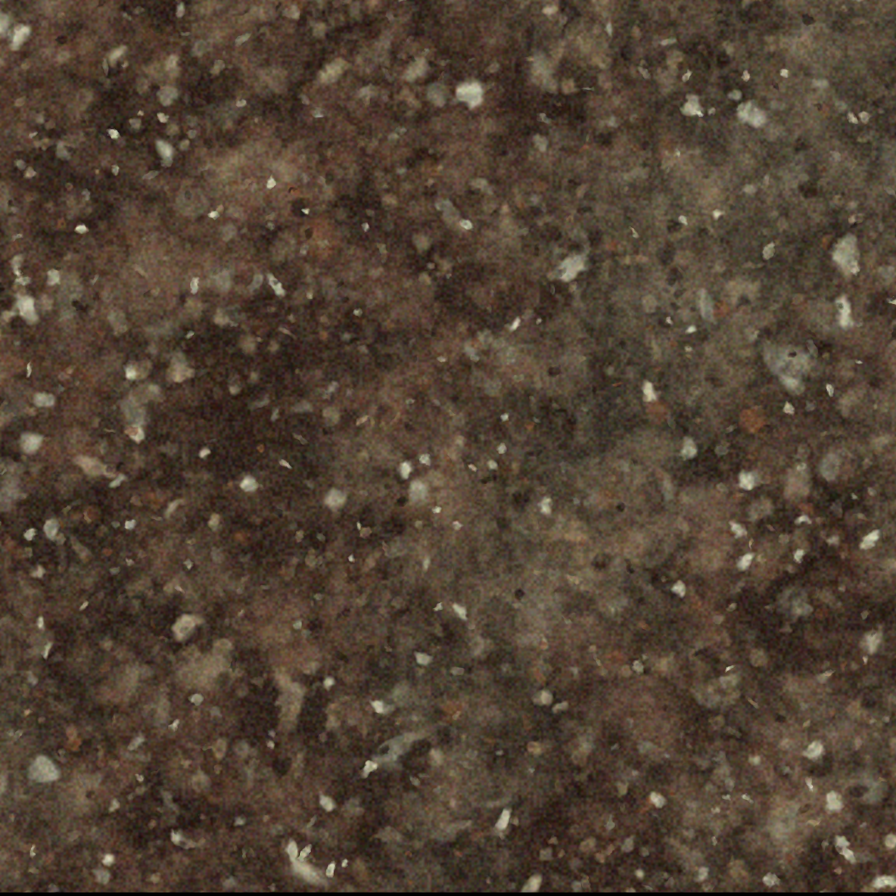
A Shadertoy shader for this texture:

```glsl
const vec3 UMBER = vec3(0.195, 0.142, 0.110);
const vec3 BROWN = vec3(0.415, 0.315, 0.245);
const vec3 OLIVE = vec3(0.335, 0.315, 0.248);
const vec3 RUST  = vec3(0.450, 0.300, 0.200);
const vec3 TAN   = vec3(0.500, 0.425, 0.315);
const vec3 GREY  = vec3(0.500, 0.485, 0.405);
const vec3 PALE  = vec3(0.760, 0.760, 0.650);

const float MOTTLE_SCALE = 10.0;
const float CLUMP_SCALE = 34.0;
const float CRUMB_SCALE = 100.0;
const float FILM_SCALE = 360.0;
const float FILM_LUMA = 0.10;
const float FILM_CHROMA = 0.085;
const float HAZE_WIDTH = 0.19;
const float HAZE_AMOUNT = 0.60;
const float EDGE_SOFTNESS = 0.15;
const float BORDER = 0.004;

// Integer hash: three values in 0..1 per lattice cell and seed
vec3 hash3(vec2 cell, float seed) {
    uvec3 v = uvec3(ivec3(vec3(cell, seed))) * 1664525u + 1013904223u;
    v.x += v.y * v.z; v.y += v.z * v.x; v.z += v.x * v.y;
    v ^= v >> 16u;
    v.x += v.y * v.z; v.y += v.z * v.x; v.z += v.x * v.y;
    return vec3(v >> 8u) / 16777216.0;
}

vec3 noise3(vec2 p, float seed) {
    vec2 i = floor(p), f = fract(p);
    f = f * f * (3.0 - 2.0 * f);
    vec3 low = mix(hash3(i, seed), hash3(i + vec2(1, 0), seed), f.x);
    vec3 high = mix(hash3(i + vec2(0, 1), seed), hash3(i + vec2(1, 1), seed), f.x);
    return mix(low, high, f.y);
}

float fbm(vec2 p, float seed) {
    float sum = 0.0, amp = 0.5;
    for (int k = 0; k < 4; k++) {
        sum += amp * noise3(p, seed + float(k)).x;
        p = mat2(1.6, 1.2, -1.2, 1.6) * p + 3.7;
        amp *= 0.5;
    }
    return sum / 0.9375;
}

// Mottled earth with a grey-green diagonal haze
vec3 soil(vec2 uv) {
    float mottle = fbm(uv * MOTTLE_SCALE, 1.0);
    float clump = fbm(uv * CLUMP_SCALE, 11.0);
    float crumb = noise3(uv * CRUMB_SCALE, 21.0).x;
    float tone = 0.40 + 1.4 * (mottle - 0.5) + 1.2 * (clump - 0.5) + 0.3 * (crumb - 0.5);
    vec3 col = mix(UMBER, BROWN, clamp(tone, 0.0, 1.0));
    col = mix(col, RUST, 0.25 * smoothstep(0.55, 0.8, fbm(uv * 22.0, 31.0)));
    float across = (uv.x - uv.y - 0.15) / HAZE_WIDTH;
    float haze = exp(-across * across) * smoothstep(0.25, 0.7, uv.x);
    haze += 0.6 * smoothstep(0.48, 0.72, fbm(uv * 6.0, 41.0));
    return mix(col, OLIVE * (0.75 + 0.6 * tone), HAZE_AMOUNT * min(haze, 1.0));
}

// Scattered irregular fragments: many dim, fewer bright, a few pale
vec3 addGrains(vec3 col, vec2 uv, float cells, float density, float paleShare, float seed) {
    vec2 p = uv * cells;
    vec2 warped = p + 0.26 * (noise3(p * 2.4, seed).xy - 0.5)
                    + 0.12 * (noise3(p * 6.0, seed + 1.0).xy - 0.5);
    float edge = max(EDGE_SOFTNESS, cells / iResolution.y);
    float shade = 0.8 + 0.4 * noise3(p * 4.0, seed + 2.0).x;
    for (int y = -1; y <= 1; y++)
    for (int x = -1; x <= 1; x++) {
        vec2 cell = floor(p) + vec2(x, y);
        vec3 place = hash3(cell, seed + 3.0);
        vec3 form = hash3(cell, seed + 4.0);
        vec3 look = hash3(cell, seed + 5.0);
        if (place.z > density) continue;

        float angle = 6.2832 * form.x;
        float stretch = 1.0 + 1.9 * form.y * form.y * form.y;
        float radius = mix(0.20, 0.42, form.z * form.z);
        vec2 d = warped - cell - place.xy;
        d = mat2(cos(angle), -sin(angle), sin(angle), cos(angle)) * d;
        d *= vec2(inversesqrt(stretch), sqrt(stretch));
        float mask = 1.0 - smoothstep(-edge, edge, length(d) - radius);

        vec3 tint = mix(TAN, GREY, smoothstep(0.25, 0.7, look.x));
        tint = mix(tint, RUST, step(look.x, 0.10));
        tint = mix(tint, UMBER * 0.85, step(0.75, look.x));
        float pale = step(look.y, paleShare);
        tint = mix(tint, PALE, pale * (0.15 + 0.85 * look.z));
        float opacity = mix(0.15 + 0.7 * look.z * look.z, 0.92, pale);
        col = mix(col, tint * shade, mask * opacity);
    }
    return col;
}

void mainImage(out vec4 fragColor, in vec2 fragCoord) {
    vec2 uv = fragCoord / iResolution.y;
    vec3 col = soil(uv);

    // Fragments from coarse to fine
    col = addGrains(col, uv, 15.0, 0.36, 0.04, 100.0);
    col = addGrains(col, uv, 25.0, 0.55, 0.08, 200.0);
    col = addGrains(col, uv, 40.0, 0.55, 0.09, 300.0);
    col = addGrains(col, uv, 64.0, 0.40, 0.08, 400.0);

    // Fine coloured film grain
    vec3 film = noise3(uv * FILM_SCALE, 500.0) - 0.5;
    float luma = noise3(uv * FILM_SCALE * 0.8, 501.0).x - 0.5;
    col += FILM_LUMA * luma + FILM_CHROMA * film;

    // Black rim along the lower edge
    float pixel = 1.0 / iResolution.y;
    col *= smoothstep(BORDER - pixel, BORDER + pixel, uv.y);

    fragColor = vec4(clamp(col, 0.0, 1.0), 1.0);
}
```
